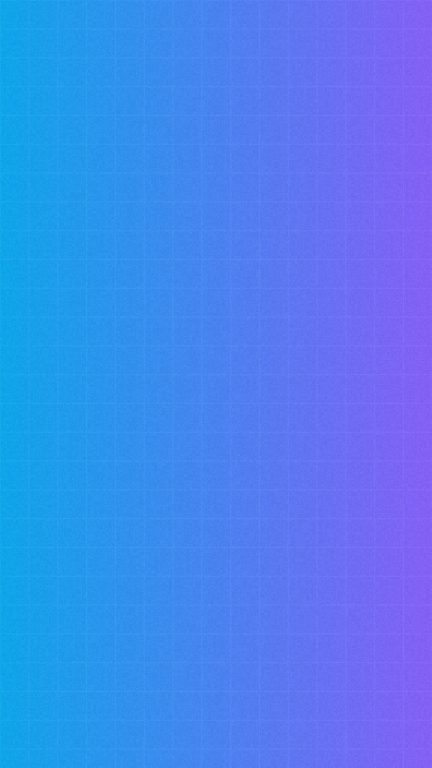
Reproduce this background procedurally as a WebGL 1 fragment shader.

```glsl
precision highp float;

uniform vec2 u_resolution;

const vec3 CYAN = vec3(0.055, 0.647, 0.914);
const vec3 VIOLET = vec3(0.52, 0.375, 0.963);
const float COLUMNS = 15.0;
const float LINE_WIDTH = 0.04;
const float LINE_CENTER = 0.008;
const float LINE_OPACITY = 0.045;
const float GRAIN_CELLS = 288.0;
const float GRAIN_STRENGTH = 0.026;

float hash(vec2 cell) {
  vec3 q = fract(cell.xyx * 0.1031);
  q += dot(q, q.yzx + 33.33);
  return fract((q.x + q.y) * q.z);
}

// Coverage of lines repeating once per unit cell
vec2 lineCoverage(vec2 cellPos, float center, float width, float pixel) {
  vec2 toLine = abs(fract(cellPos - center + 0.5) - 0.5);
  return clamp((0.5 * width - toLine) / pixel + 0.5, 0.0, 1.0);
}

float gridMask(vec2 pos, float columns, float pixel) {
  vec2 lines = lineCoverage(pos * columns, LINE_CENTER, LINE_WIDTH, pixel * columns);
  return max(lines.x, lines.y);
}

void main() {
  // Position in canvas widths, measured from the top left
  float pixel = 1.0 / u_resolution.x;
  vec2 pos = vec2(gl_FragCoord.x, u_resolution.y - gl_FragCoord.y) * pixel;

  // Horizontal gradient
  vec3 color = mix(CYAN, VIOLET, pos.x);

  // Faint square grid
  color = mix(color, vec3(1.0), LINE_OPACITY * gridMask(pos, COLUMNS, pixel));

  // Fine grain
  color += GRAIN_STRENGTH * (hash(floor(pos * GRAIN_CELLS)) - 0.5);

  gl_FragColor = vec4(color, 1.0);
}
```
